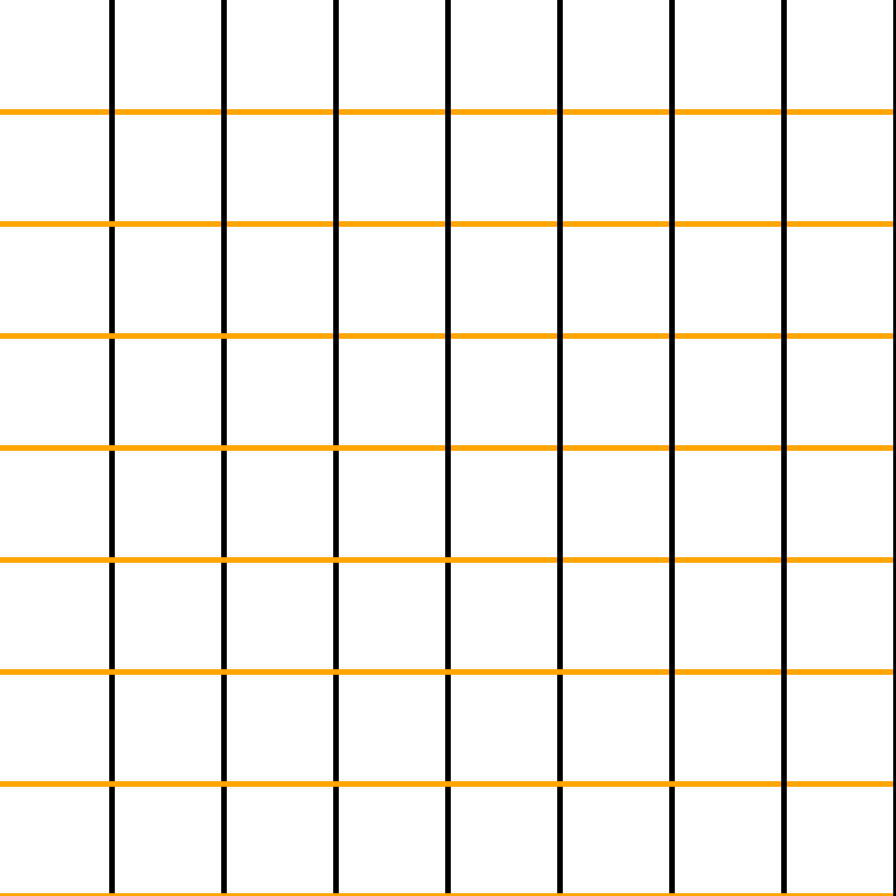
A Shadertoy shader for this pattern:

```glsl
// Draws an eight by eight grid of black and orange lines that swap overlap along the diagonal.

void mainImage(out vec4 fragColor, in vec2 fragCoord) {
    // Grid space: eight cells each way, counted from the top left
    vec2 uv = fragCoord / iResolution.xy;
    vec2 grid = vec2(uv.x, 1.0 - uv.y) * 8.0;
    vec2 pixel = 8.0 / iResolution.xy;

    // Nearest line on each axis; the left and top borders stay open
    vec2 line = floor(grid + 0.5);
    vec2 lineDist = abs(grid - line);
    vec2 cover = clamp((0.025 - lineDist) / pixel + 0.5, 0.0, 1.0) * step(0.5, line);

    vec3 white = vec3(1.0);
    vec3 black = vec3(0.0);
    vec3 orange = vec3(1.0, 0.645, 0.0);

    // Each column passes over its own row and those above, and under the rows below
    vec3 columnOnTop = mix(mix(white, orange, cover.y), black, cover.x);
    vec3 rowOnTop = mix(mix(white, black, cover.x), orange, cover.y);
    fragColor = vec4(line.x >= line.y ? columnOnTop : rowOnTop, 1.0);
}
```
